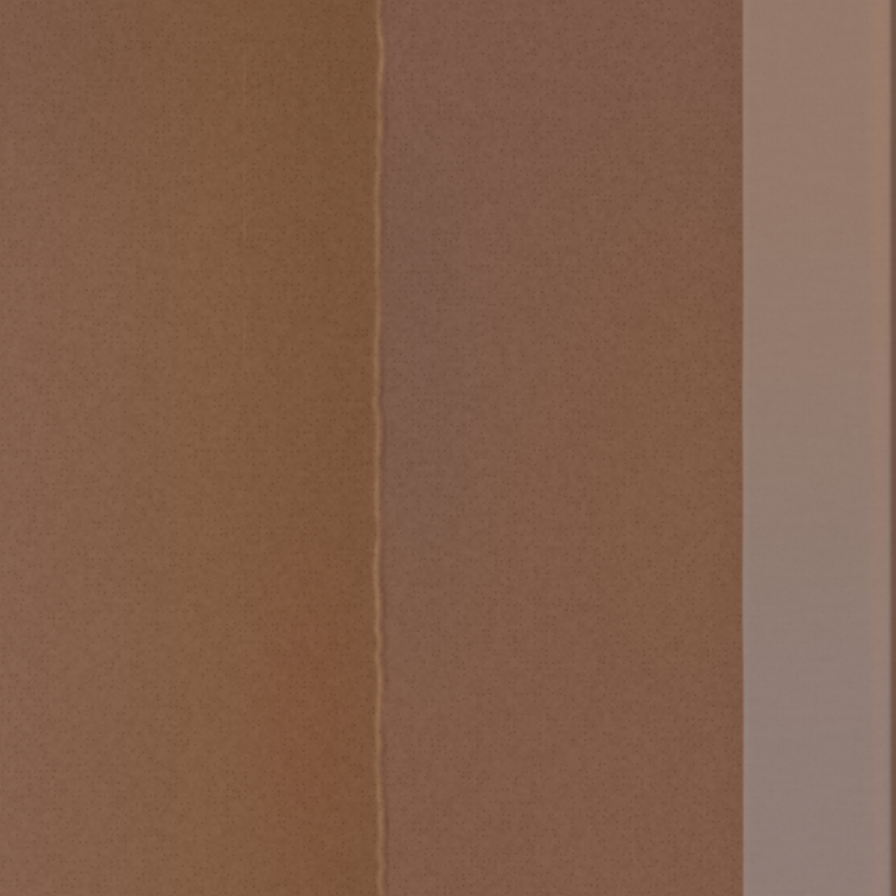
Write a WebGL 1 fragment shader that draws this texture.

```glsl
precision highp float;
// Brown cardboard panels with a worn pale crease and a lighter strip at the right.
uniform vec2 u_resolution;

float hash(vec2 p) {
  vec3 q = fract(vec3(p.xyx) * 0.1031);
  q += dot(q, q.yzx + 33.33);
  return fract((q.x + q.y) * q.z);
}

float noise(vec2 p) {
  vec2 i = floor(p);
  vec2 f = fract(p);
  f = f * f * (3.0 - 2.0 * f);
  return mix(mix(hash(i), hash(i + vec2(1.0, 0.0)), f.x),
             mix(hash(i + vec2(0.0, 1.0)), hash(i + vec2(1.0, 1.0)), f.x), f.y);
}

float glow(vec2 p, vec2 center, vec2 size) {
  vec2 d = (p - center) / size;
  return exp(-dot(d, d));
}

float line(float x, float center, float width) {
  float d = (x - center) / width;
  return exp(-d * d);
}

// Round dark dots, one at a random place in some cells
float specks(vec2 p) {
  vec2 cell = floor(p);
  vec2 center = 0.3 + 0.4 * vec2(hash(cell + 3.0), hash(cell + 19.0));
  float d = length(fract(p) - center);
  return step(0.6, hash(cell + 57.0)) * (1.0 - smoothstep(0.08, 0.32, d));
}

vec3 leftPanel(vec2 p) {
  vec3 color = mix(vec3(0.518, 0.378, 0.302), vec3(0.510, 0.365, 0.265), smoothstep(0.0, 0.25, p.x));
  color = mix(color, vec3(0.482, 0.338, 0.238), smoothstep(0.20, 0.40, p.x));
  color -= vec3(0.026, 0.023, 0.020) * smoothstep(0.65, 1.0, p.y) * (1.0 - 0.6 * smoothstep(0.1, 0.4, p.x));
  color += vec3(0.016, -0.003, -0.004) * glow(p, vec2(0.345, 0.20), vec2(0.07, 0.20));
  color += vec3(0.026, 0.020, 0.016) * line(p.x, 0.273, 0.0016) * smoothstep(0.3, 0.75, p.y)
         * smoothstep(0.25, 0.8, noise(vec2(3.0, p.y * 45.0)));
  return color;
}

vec3 middlePanel(vec2 p) {
  vec3 color = mix(vec3(0.500, 0.358, 0.284), vec3(0.488, 0.350, 0.288), smoothstep(0.3, 1.0, p.y));
  color += vec3(-0.010, 0.001, 0.010) * glow(p, vec2(0.47, 0.56), vec2(0.06, 0.22));
  color += vec3(0.004, 0.002, -0.012) * glow(p, vec2(0.76, 0.55), vec2(0.12, 0.30));
  return color - 0.010 * smoothstep(0.79, 0.828, p.x);
}

vec3 rightStrip(vec2 p) {
  vec3 color = mix(vec3(0.560, 0.488, 0.462), vec3(0.580, 0.475, 0.415), smoothstep(0.05, 0.85, p.y));
  color += vec3(0.022, 0.006, -0.002) * line(p.x, 0.981, 0.010);
  color += 0.012 * line(p.x, 0.832, 0.004);
  return mix(color, vec3(0.44, 0.33, 0.28), smoothstep(0.990, 0.998, p.x));
}

void main() {
  vec2 p = gl_FragCoord.xy / u_resolution;
  float soft = max(0.0022, 0.75 / u_resolution.x);

  // Crease drifts slowly and jitters along its length
  float crease = 0.4205 + 0.004 * pow(abs(p.y - 0.5) * 2.0, 2.0)
               + 0.005 * (noise(vec2(7.0, p.y * 14.0)) - 0.5)
               + 0.003 * (noise(vec2(9.0, p.y * 60.0)) - 0.5);
  float edge = 0.829 + 0.0015 * (noise(vec2(2.0, p.y * 9.0)) - 0.5);
  float strip = smoothstep(edge - soft, edge + soft, p.x);

  vec3 color = mix(leftPanel(p), middlePanel(p), smoothstep(crease - 0.002, crease + 0.009, p.x));
  color = mix(color, rightStrip(p), strip);

  // Worn ridge of uneven brightness with a broken shadow beside it
  float wear = 0.25 + 0.55 * noise(vec2(5.0, p.y * 16.0)) + 0.45 * noise(vec2(8.0, p.y * 70.0));
  color += vec3(0.092, 0.088, 0.078) * wear * line(p.x, crease, 0.0034);
  color -= 0.045 * noise(vec2(4.0, p.y * 24.0)) * line(p.x, crease + 0.0075, 0.0028);

  // Paper grain, mottling and scattered dark specks
  float grain = noise(p * 300.0) + 0.7 * noise(p * 155.0 + 41.0) - 0.85;
  float mottle = noise(p * vec2(9.0, 7.0)) - 0.5;
  float rough = mix(1.0, 0.3, strip);
  color += rough * (0.024 * grain - 0.030 * specks(p * 140.0)) + 0.004 * mottle;
  color += 0.006 * strip * (noise(p * vec2(25.0, 220.0)) - 0.5);

  gl_FragColor = vec4(color, 1.0);
}
```
